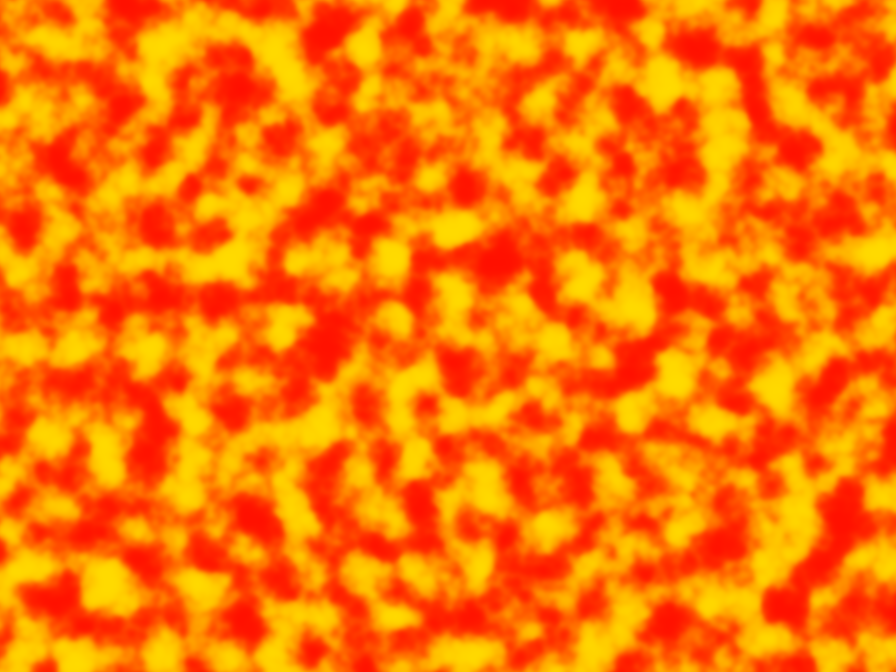
Give the GLSL for this texture, as a WebGL 1 fragment shader.

```glsl
precision highp float;

uniform vec2 u_resolution;

const float BLOB_FREQUENCY = 15.5;   // noise cells per canvas height
const int OCTAVES = 3;
const float LACUNARITY = 2.03;
const float GAIN = 0.35;
const float CONTRAST = 4.94;         // spreads the noise into even colour shares
const float LAYER_ANGLE = 0.62;      // turn between the two noise layers
const float TAU = 6.2831853;
const vec3 EMBER_RED = vec3(1.0, 0.06, 0.0);
const vec3 FLAME_YELLOW = vec3(1.0, 0.86, 0.0);

float hash(vec2 p) {
  return fract(sin(dot(p, vec2(127.1, 311.7))) * 43758.5453);
}

// Dot product of a cell corner's random unit gradient with the offset from it
float cornerSlope(vec2 cell, vec2 offset) {
  float angle = TAU * hash(cell);
  return dot(vec2(cos(angle), sin(angle)), offset);
}

float gradientNoise(vec2 p) {
  vec2 cell = floor(p);
  vec2 f = p - cell;
  vec2 blend = f * f * f * (f * (f * 6.0 - 15.0) + 10.0);
  vec2 right = vec2(1.0, 0.0);
  vec2 up = vec2(0.0, 1.0);
  float bottom = mix(cornerSlope(cell, f),
                     cornerSlope(cell + right, f - right), blend.x);
  float top = mix(cornerSlope(cell + up, f - up),
                  cornerSlope(cell + 1.0, f - 1.0), blend.x);
  return mix(bottom, top, blend.y);
}

mat2 rotation(float angle) {
  float c = cos(angle);
  float s = sin(angle);
  return mat2(c, s, -s, c);
}

// Two turned layers hide the lattice directions
float isotropicNoise(vec2 p) {
  vec2 turned = rotation(LAYER_ANGLE) * p + vec2(53.7, 91.3);
  return gradientNoise(p) + gradientNoise(turned);
}

// Large blobs with weaker, finer ripples on top
float fractalNoise(vec2 p) {
  mat2 octaveTurn = rotation(1.1);
  float sum = 0.0;
  float amplitude = 1.0;
  for (int i = 0; i < OCTAVES; i++) {
    sum += amplitude * isotropicNoise(p);
    p = octaveTurn * p * LACUNARITY + vec2(17.3, 29.1);
    amplitude *= GAIN;
  }
  return sum;
}

void main() {
  vec2 position = gl_FragCoord.xy / u_resolution.y;
  float noise = fractalNoise(position * BLOB_FREQUENCY);

  // Logistic curve flattens the bell-shaped noise histogram
  float heat = 1.0 / (1.0 + exp(-CONTRAST * noise));
  gl_FragColor = vec4(mix(EMBER_RED, FLAME_YELLOW, heat), 1.0);
}
```
